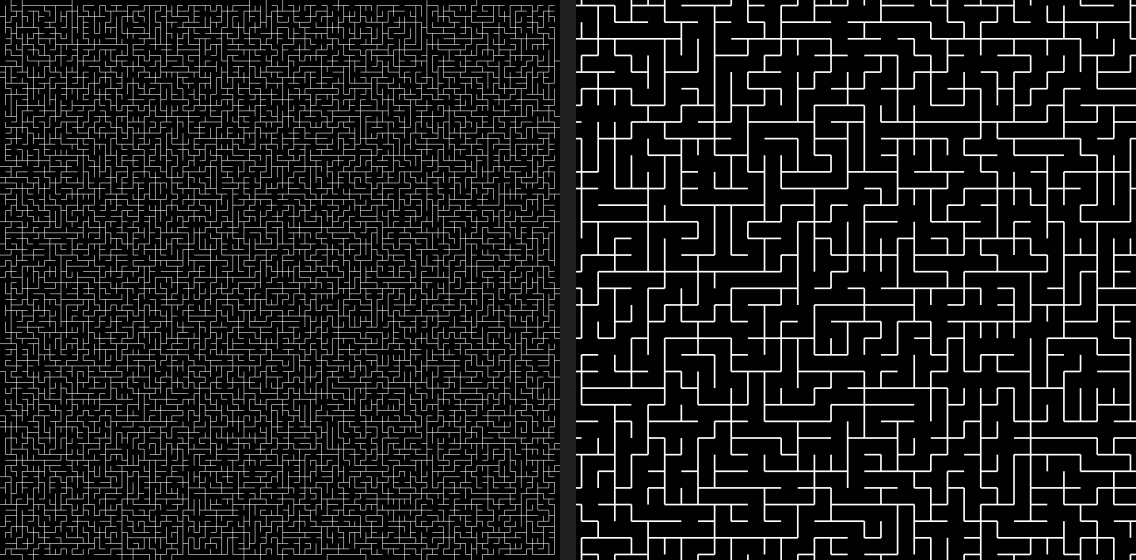
Left: the whole. Right: its middle third, enlarged.
This pattern is drawn by a Shadertoy shader. Its source:

```glsl
// Draws a dense maze of thin white walls on black.
#define CELLS 101          // maze cells across the canvas
#define WALL_WIDTH 0.1     // wall thickness, in cells
#define EXIT_CHANCE 0.15   // share of walls that run out to the canvas edge
#define SEED 17u
#define WALL_COLOR vec3(1.0)
#define GROUND_COLOR vec3(0.003)

// Integer hash of a grid edge, 0 to 1.
float hashEdge(ivec2 post, ivec2 along) {
    uint h = uint(post.x) * 0x9E3779B1u ^ uint(post.y) * 0x85EBCA77u;
    h ^= uint(along.y) * 0xC2B2AE3Du + SEED;
    h = (h ^ (h >> 16)) * 0x7FEB352Du;
    h = (h ^ (h >> 15)) * 0x846CA68Bu;
    h ^= h >> 16;
    return float(h >> 8) / 16777216.0;
}

bool isInside(ivec2 post) {
    return min(post.x, post.y) > 0 && max(post.x, post.y) < CELLS;
}

// Random cost of an edge; edges that leave the maze cost more than any other.
float edgeCost(ivec2 post, ivec2 along) {
    bool inner = isInside(post) && isInside(post + along);
    return inner ? hashEdge(post, along) : 2.0;
}

// Local spanning tree: an edge is a wall unless cheaper edges already join
// its two ends. The 6 by 5 posts around it are flooded as bits of one integer.
bool isWall(ivec2 post, ivec2 along) {
    float cost = edgeCost(post, along);
    if (cost > 1.0) {
        bool touchesMaze = isInside(post) || isInside(post + along);
        return touchesMaze && hashEdge(post, along) < EXIT_CHANCE;
    }
    ivec2 across = along.yx;
    uint linkAlong = 0u, linkAcross = 0u;
    for (int j = 0; j < 5; j++) {
        for (int i = 0; i < 6; i++) {
            ivec2 p = post + along * (i - 2) + across * (j - 2);
            uint bit = 1u << uint(i + 6 * j);
            if (i < 5 && edgeCost(p, along) < cost) linkAlong |= bit;
            if (j < 4 && edgeCost(p, across) < cost) linkAcross |= bit;
        }
    }
    uint reached = 1u << 14, goal = 1u << 15;
    for (int n = 0; n < 18; n++) {
        uint next = reached
            | ((reached & linkAlong) << 1) | ((reached >> 1) & linkAlong)
            | ((reached & linkAcross) << 6) | ((reached >> 6) & linkAcross);
        if (next == reached) break;
        reached = next;
    }
    return (reached & goal) == 0u;
}

// Share of a pixel centred at x that lies between lo and hi.
float overlap(float x, float lo, float hi, float pixel) {
    return max(min(x + 0.5 * pixel, hi) - max(x - 0.5 * pixel, lo), 0.0) / pixel;
}

// Coverage by the two edges that meet at a post along one axis.
float wallCoverage(vec2 offset, ivec2 post, ivec2 along, float pixel) {
    float t = dot(offset, vec2(along));
    float u = dot(offset, vec2(along.yx));
    float thickness = overlap(u, -0.5 * WALL_WIDTH, 0.5 * WALL_WIDTH, pixel);
    float total = 0.0;
    for (int side = 0; side < 2; side++) {
        float start = -float(side);
        float cover = thickness * overlap(t, start, start + 1.0, pixel);
        if (cover > 0.0 && isWall(post - along * side, along)) total += cover;
    }
    return total;
}

void mainImage(out vec4 fragColor, in vec2 fragCoord) {
    float pixel = float(CELLS) / iResolution.y;
    vec2 cell = fragCoord * pixel;
    vec2 nearest = floor(cell + 0.5);
    ivec2 post = ivec2(nearest);

    // Union of the horizontal and vertical walls
    float across = wallCoverage(cell - nearest, post, ivec2(1, 0), pixel);
    float upward = wallCoverage(cell - nearest, post, ivec2(0, 1), pixel);
    float wall = across + upward - across * upward;

    fragColor = vec4(mix(GROUND_COLOR, WALL_COLOR, wall), 1.0);
}
```
